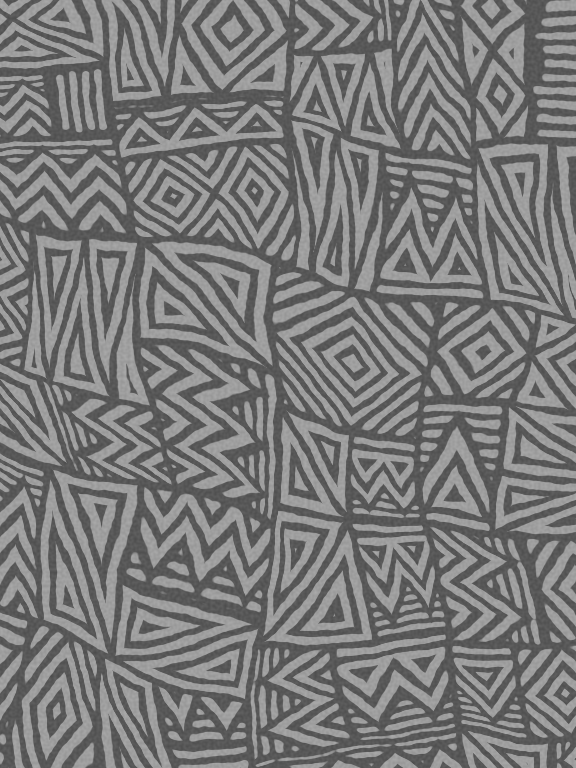
Reproduce this pattern procedurally as a Shadertoy shader.

```glsl
// Hand-drawn tribal patchwork: nested triangles, diamonds, zigzags and bars in two greys.

float hash1(float n) { return fract(sin(n * 127.1 + 3.7) * 43758.55); }

vec2 gradientAt(vec2 cell) {
    float angle = 6.2832 * fract(sin(dot(cell, vec2(127.1, 311.7))) * 43758.55);
    return vec2(cos(angle), sin(angle));
}

float gradientNoise(vec2 p) {
    vec2 i = floor(p), f = p - i;
    vec2 u = f * f * f * (f * (f * 6.0 - 15.0) + 10.0);
    vec2 e = vec2(0, 1);
    return mix(mix(dot(gradientAt(i), f), dot(gradientAt(i + e.yx), f - e.yx), u.x),
               mix(dot(gradientAt(i + e), f - e), dot(gradientAt(i + 1.0), f - 1.0), u.x), u.y);
}

vec2 noise2(vec2 p) { return vec2(gradientNoise(p), gradientNoise(p + 37.3)); }

float smoothMax(float a, float b, float k) {
    float h = max(k - abs(a - b), 0.0);
    return max(a, b) + h * h / (4.0 * k);
}

// Signed distance to parallel strokes, dark where d is a multiple of the period
float strokes(float d, float period) {
    return period * (abs(fract(d / period) - 0.5) - 0.275);
}

// Inset distance from the sides of a box
float inset(vec2 p, vec2 halfSize) {
    vec2 q = halfSize - abs(p);
    return min(q.x, q.y);
}

// One patch: signed distance to the strokes of a motif chosen by seed
float motif(vec2 p, vec2 h, float seed) {
    float kind = hash1(seed + 11.0), style = hash1(seed + 23.0);
    float period = mix(0.0172, 0.0215, hash1(seed + 31.0));
    float gap = 0.22 * period;
    float edge = inset(p, h);
    if (hash1(seed + 41.0) > 0.5) p.x = -p.x;
    if (hash1(seed + 43.0) > 0.5) p.y = -p.y;

    if (kind < 0.26) {            // chain of nested diamonds along the longer side
        if (h.x > h.y) { p = p.yx; h = h.yx; }
        float count = max(1.0, floor(h.y / h.x + 0.35));
        h.y /= count;
        p.y = mod(p.y + h.y * count, 2.0 * h.y) - h.y;
        float rhombus = dot(abs(p) - vec2(h.x, 0), normalize(h.yx));
        if (style < 0.4) return strokes(min(edge, abs(rhombus)), period);
        return smoothMax(strokes(rhombus, period), gap - edge, 0.005);
    }
    if (kind < 0.42) {            // two nested triangles
        float diagonal = abs(dot(p, normalize(vec2(h.y, -h.x))));
        return strokes(min(edge, diagonal), period);
    }
    if (kind < 0.48) {            // four triangles meeting in a cross
        float cross4 = abs(dot(abs(p), normalize(vec2(h.y, -h.x))));
        return strokes(min(edge, cross4), period);
    }

    if (style > 0.7) { p = p.yx; h = h.yx; }
    float teeth = max(1.0, floor(h.x / 0.034 + 0.5));
    float tooth = 2.0 * h.x / teeth;
    float wave = tooth * abs(fract((p.x + h.x) / tooth) - 0.5);

    if (kind < 0.84) {            // stacked zigzags, with short bars between the lowest teeth
        float slope = mix(0.9, 2.2, hash1(seed + 53.0));
        float z = (p.y + 0.7 * h.y - slope * wave) / sqrt(1.0 + slope * slope);
        float bars = smoothMax(strokes(p.y, period * 0.75), z + gap, 0.004);
        float framed = style < 0.4 ? min(z, h.y - p.y) : z;
        float s = z > 0.0 ? strokes(framed, period) : bars;
        return smoothMax(s, gap - edge, 0.005);
    }
    if (kind < 0.93) {            // row of interlocking triangles
        float slope = 4.0 * h.y / tooth;
        float z = abs(p.y + h.y - slope * wave) / sqrt(1.0 + slope * slope);
        return strokes(min(edge, z), period);
    }
    // bars of uneven length
    period *= 0.85;
    float reach = h.y * mix(0.75, 1.0, hash1(floor(p.x / period) + seed * 7.0)) - gap;
    float s = smoothMax(strokes(p.x, period), abs(p.y) - reach, 0.006);
    return smoothMax(s, gap - edge, 0.005);
}

void mainImage(out vec4 fragColor, in vec2 fragCoord) {
    vec2 uv = fragCoord / iResolution.y;
    float pixel = 1.0 / iResolution.y;

    // Wobble of the hand: slanted patches, uneven lines, rough edges
    vec2 p = uv + 0.036 * noise2(uv * 4.5) + 0.005 * noise2(uv * 18.0)
                + 0.0016 * noise2(uv * 60.0);

    // Split the canvas into irregular patches along tilted cuts
    vec2 lo = vec2(-0.06), hi = vec2(iResolution.x * pixel, 1.0) + 0.06;
    float id = 1.0;
    for (int i = 0; i < 7; i++) {
        vec2 size = hi - lo;
        if (size.x * size.y < 0.018 + 0.026 * hash1(id + 71.0)) break;
        int axis = size.x > size.y * mix(0.8, 1.2, hash1(id + 5.5)) ? 0 : 1;
        vec2 t = (p - lo) / size;
        float tilt = 0.44 * (hash1(id + 9.5) - 0.5) * size[1 - axis];
        p[axis] += tilt * (t[1 - axis] - 0.5) * 4.0 * t[axis] * (1.0 - t[axis]);
        float cut = mix(lo[axis], hi[axis], mix(0.36, 0.64, hash1(id)));
        bool above = p[axis] > cut;
        if (above) lo[axis] = cut; else hi[axis] = cut;
        id = id * 2.0 + (above ? 1.0 : 0.0);
    }

    float d = motif(p - 0.5 * (lo + hi), 0.5 * (hi - lo), id);
    d += 0.0016 * gradientNoise(uv * 35.0) + 0.001 * gradientNoise(uv * 130.0);

    // Light ink on a dark ground with a faint grain
    float ink = 1.0 - smoothstep(-0.7 * pixel, 0.7 * pixel, d);
    float tone = mix(0.342, 0.624, ink) + 0.06 * gradientNoise(uv * 230.0);
    fragColor = vec4(vec3(tone), 1.0);
}
```
